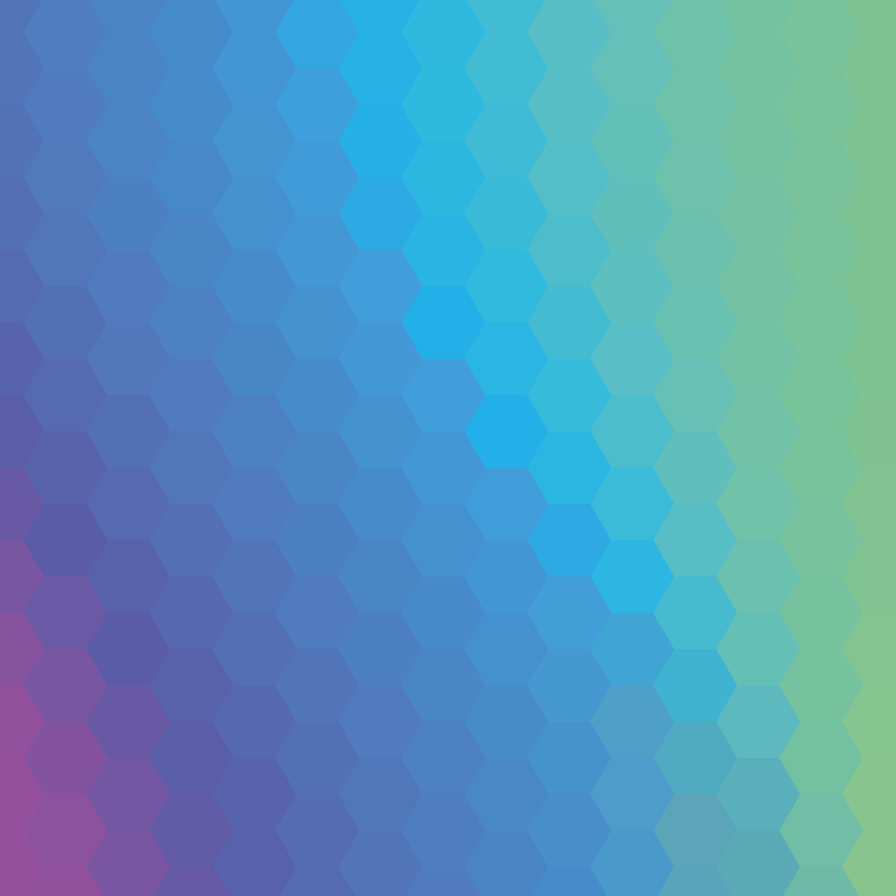
A three.js fragment shader for this background:

```glsl
// Honeycomb of flat-coloured hexagons sampling a curved violet, blue, cyan and green gradient.
varying vec2 vUv;

#define COLUMN_STEP 0.0703
#define ROW_STEP 0.0810
#define GRID_ORIGIN vec2(0.0026, 0.0326)
#define RIDGE_TOP_X 0.395
#define RIDGE_SWEEP 0.43
#define GREEN_END_X 0.945
#define MUTE_AMOUNT 0.85

const float HALF_ROOT3 = 0.866025;

vec3 rgb(float r, float g, float b) {
  return vec3(r, g, b) / 255.0;
}

// Blends the running colour into the next stop between two positions.
vec3 addStop(vec3 colour, vec3 next, float from, float to, float t) {
  return mix(colour, next, clamp((t - from) / (to - from), 0.0, 1.0));
}

// Horizontal place of the bright ridge at a given height.
float ridgeX(float y) {
  return RIDGE_TOP_X + RIDGE_SWEEP * (1.0 - smoothstep(-0.05, 0.95, y));
}

// Violet to sky blue, by signed distance from the ridge.
vec3 coolSide(float d) {
  vec3 c = rgb(148.0, 80.0, 156.0);
  c = addStop(c, rgb(90.0, 92.0, 167.0), -0.76, -0.57, d);
  c = addStop(c, rgb(84.0, 110.0, 180.0), -0.57, -0.44, d);
  c = addStop(c, rgb(80.0, 124.0, 191.0), -0.44, -0.33, d);
  c = addStop(c, rgb(71.0, 138.0, 201.0), -0.33, -0.20, d);
  return addStop(c, rgb(64.0, 160.0, 220.0), -0.20, -0.03, d);
}

// Cyan to green, by the fraction of the way to the green end.
vec3 freshSide(float t) {
  vec3 c = rgb(35.0, 175.0, 232.0);
  c = addStop(c, rgb(48.0, 186.0, 222.0), 0.0, 0.20, t);
  c = addStop(c, rgb(90.0, 190.0, 196.0), 0.20, 0.45, t);
  c = addStop(c, rgb(112.0, 194.0, 169.0), 0.45, 0.70, t);
  c = addStop(c, rgb(127.0, 195.0, 146.0), 0.70, 1.08, t);
  return addStop(c, rgb(138.0, 198.0, 141.0), 1.08, 1.35, t);
}

vec3 gradientColour(vec2 p) {
  float ridge = ridgeX(p.y);
  float d = p.x - ridge;

  // The ridge is crisp in the middle and softer near the top.
  float softness = 0.02 + 0.06 * smoothstep(0.7, 1.0, p.y);
  float side = smoothstep(-softness, 0.0, d);
  vec3 c = mix(coolSide(d), freshSide(d / (GREEN_END_X - ridge)), side);

  // Grey-teal veil where the ridge fades out low down.
  float veil = exp(-d * d / 0.0081) * (1.0 - smoothstep(0.05, 0.38, p.y));
  return mix(c, rgb(102.0, 166.0, 170.0), MUTE_AMOUNT * veil);
}

// Cell space has unit spacing between neighbouring centres.
vec2 cellToCanvas(vec2 cell) {
  return GRID_ORIGIN + cell * vec2(COLUMN_STEP / HALF_ROOT3, ROW_STEP);
}

void main() {
  vec2 p = (vUv - GRID_ORIGIN) * vec2(HALF_ROOT3 / COLUMN_STEP, 1.0 / ROW_STEP);
  float baseColumn = floor(p.x / HALF_ROOT3 + 0.5);

  // Find the two closest hexagon centres.
  vec2 nearest = vec2(0.0);
  vec2 second = vec2(0.0);
  float nearestSq = 1000.0;
  float secondSq = 1000.0;
  for (int i = -1; i <= 1; i++) {
    float column = baseColumn + float(i);
    float shift = 0.5 * mod(column, 2.0);
    for (int j = 0; j <= 1; j++) {
      float row = floor(p.y - shift) + float(j) + shift;
      vec2 centre = vec2(column * HALF_ROOT3, row);
      vec2 offset = p - centre;
      float distSq = dot(offset, offset);
      if (distSq < nearestSq) {
        second = nearest;
        secondSq = nearestSq;
        nearest = centre;
        nearestSq = distSq;
      } else if (distSq < secondSq) {
        second = centre;
        secondSq = distSq;
      }
    }
  }

  // Smooth the shared edge over about one pixel.
  float edgeDistance = 0.5 * (secondSq - nearestSq);
  float pixel = max(fwidth(vUv.y) / ROW_STEP, 0.0001);
  float coverage = clamp(0.5 + edgeDistance / pixel, 0.0, 1.0);
  vec3 nearColour = gradientColour(cellToCanvas(nearest));
  vec3 farColour = gradientColour(cellToCanvas(second));
  gl_FragColor = vec4(mix(farColour, nearColour, coverage), 1.0);
}
```
